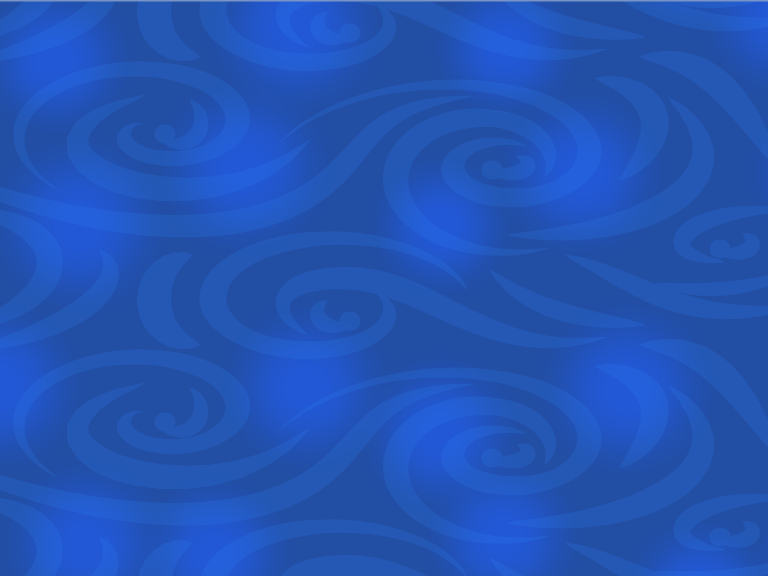
Give the GLSL for this pattern, as a Shadertoy shader.

```glsl
// Tone-on-tone blue swirls and tapered ribbons over soft, scattered glows.
const float CANVAS_HEIGHT = 57.6;  // drawing units, y pointing down
const float TILE = 28.8;           // the swirls repeat vertically
const float RIM = 0.15;            // pale line along the top edge
const int SEGMENTS = 16;
const vec3 DEEP_BLUE = vec3(0.135, 0.305, 0.645);
const vec3 GLOW_BLUE = vec3(0.135, 0.345, 0.835);
const vec3 RIBBON_LIGHT = vec3(0.16, 0.50, 0.95);
const vec3 RIM_BLUE = vec3(0.47, 0.58, 0.78);

vec3 hash32(vec2 p) {
    vec3 q = fract(p.xyx * vec3(0.1031, 0.1030, 0.0973));
    q += dot(q, q.yxz + 33.33);
    return fract((q.xxy + q.yzz) * q.zyx);
}
// Offset from a centre to the nearest vertical repeat
vec2 tileOffset(vec2 p, vec2 centre) {
    vec2 d = p - centre;
    return vec2(d.x, mod(d.y + 0.5 * TILE, TILE) - 0.5 * TILE);
}
float taper(float t) { return pow(max(4.0 * t * (1.0 - t), 0.0), 0.75); }

vec2 bezier(vec2 a, vec2 b, vec2 c, vec2 d, float t) {
    float s = 1.0 - t;
    return s * s * s * a + 3.0 * s * t * (s * b + t * c) + t * t * t * d;
}
// Signed distance to a curved stroke; span is its part of the whole taper
float stroke(vec2 p, vec2 a, vec2 b, vec2 c, vec2 d, float halfWidth, vec2 span) {
    vec2 mid = 0.25 * (a + b + c + d), from = a;
    p = mid + tileOffset(p, mid);
    float dist = 1e3;
    for (int i = 0; i < SEGMENTS; i++) {
        vec2 to = bezier(a, b, c, d, float(i + 1) / float(SEGMENTS));
        vec2 edge = to - from;
        float h = clamp(dot(p - from, edge) / dot(edge, edge), 0.0, 1.0);
        float t = mix(span.x, span.y, (float(i) + h) / float(SEGMENTS));
        dist = min(dist, length(p - from - h * edge) - halfWidth * taper(t));
        from = to;
    }
    return dist;
}
float ribbon(vec2 p, vec2 a, vec2 b, vec2 c, vec2 d, float halfWidth) {
    return stroke(p, a, b, c, d, halfWidth, vec2(0, 1));
}
// Elliptic spiral running inwards; angles in turns, flare opens the outer end
float spiral(vec2 p, vec2 centre, vec2 axes, float inner, float start,
             float turns, float flare, float halfWidth) {
    vec2 d = tileOffset(p, centre), q = d / axes;
    float r = max(length(q), 1e-4), dist = 1e3;
    float along = fract((atan(q.y, q.x) / 6.28319 - start) * sign(turns));
    float thick = halfWidth * (0.85 + 0.4 * abs(q.x) / r);
    for (int n = 0; n < 2; n++) {
        float t = (along + float(n)) / abs(turns);
        if (t < 1.0) {
            float radius = mix(inner, 1.0, pow(1.0 - t, flare));
            dist = min(dist, abs(r - radius) * length(d) / r - thick * taper(t));
        }
    }
    return dist;
}
// Round bud with a hooked tail at the heart of a swirl
float curl(vec2 p, vec2 c, vec2 s) {
    float bud = length(tileOffset(p, c) / vec2(1.1, 1.0)) - 0.95;
    return min(bud, ribbon(p, c + s * vec2(-0.5, 0.6), c + s * vec2(3.0, 2.2),
                           c + s * vec2(5.0, -1.4), c + s * vec2(2.5, -3.4), 0.8));
}
float swirls(vec2 p) {
    float d = spiral(p, vec2(15.5, 12.8), vec2(15.0, 8.1), 0.1, 0.36, 1.25, 1.0, 1.0);
    d = min(d, spiral(p, vec2(50.0, 16.6), vec2(22.5, 12.2), 0.2, 0.53, 1.32, 3.4, 1.1));
    d = min(d, spiral(p, vec2(49.5, 17.0), vec2(12.7, 8.6), 0.4, 0.18, 0.85, 1.0, 1.1));
    d = min(d, spiral(p, vec2(32.2, 30.5), vec2(14.8, 7.6), 0.4, 0.97, -1.05, 1.0, 1.1));
    d = min(d, curl(p, vec2(16.5, 13.4), vec2(1.0, 1.0)));
    d = min(d, curl(p, vec2(49.2, 17.0), vec2(1.0, 0.4)));
    d = min(d, curl(p, vec2(35.0, 32.1), vec2(-0.9, 0.6)));
    return min(d, curl(p, vec2(72.0, 24.9), vec2(0.9, 0.45)));
}
// Long sweeps, two of them joined from a pair of strokes
float sweeps(vec2 p) {
    vec2 crest = vec2(34.5, 27.8), slope = vec2(33.5, 17.5);
    float d = ribbon(p, vec2(31, 14), vec2(20, 25), vec2(-4, 15), vec2(14.5, 9.5), 1.3);
    d = min(d, stroke(p, vec2(30.8, 33.5), vec2(27, 31.5), vec2(27, 27.8), crest, 1.2, vec2(0, 0.35)));
    d = min(d, stroke(p, crest, vec2(43, 27.8), vec2(49, 36.5), vec2(60.7, 33.7), 1.2, vec2(0.35, 1)));
    d = min(d, stroke(p, vec2(-4, 18), vec2(10, 23.5), vec2(26, 25), slope, 1.2, vec2(0.1, 0.6)));
    d = min(d, stroke(p, slope, vec2(37.5, 13.5), vec2(38, 10.5), vec2(47.3, 9.6), 1.2, vec2(0.6, 1)));
    d = min(d, ribbon(p, vec2(66.8, 9.7), vec2(76, 17), vec2(66, 24), vec2(50.8, 23.5), 1.3));
    d = min(d, ribbon(p, vec2(56.5, 25.5), vec2(64, 28), vec2(68, 33), vec2(80, 30.5), 1.0));
    return min(d, ribbon(p, vec2(64, 5.7), vec2(71, 5.5), vec2(74, 10), vec2(78, 17), 1.4));
}
float crescents(vec2 p) {
    float d = ribbon(p, vec2(19.2, 25.5), vec2(14, 26.5), vec2(14, 34), vec2(20, 34.5), 1.7);
    d = min(d, ribbon(p, vec2(59.5, 7.8), vec2(67, 9), vec2(67, 14), vec2(62, 18), 1.4));
    d = min(d, ribbon(p, vec2(49, 27), vec2(53, 31), vec2(58, 32), vec2(64.5, 32.5), 0.9));
    d = min(d, ribbon(p, vec2(65.5, 28.3), vec2(70, 29.5), vec2(75, 29), vec2(80, 27), 0.7));
    d = min(d, ribbon(p, vec2(79, 21), vec2(69, 20.5), vec2(64, 25.5), vec2(72.5, 26.2), 0.9));
    d = min(d, ribbon(p, vec2(-4, 21), vec2(8, 22), vec2(8, 30), vec2(-4, 33), 1.3));
    return min(d, ribbon(p, vec2(10, 25), vec2(13.5, 28), vec2(8, 33), vec2(-3, 35), 1.1));
}
// Soft round lights, one jittered into each cell
float glows(vec2 p, float cell) {
    float dark = 1.0;
    for (int k = 0; k < 9; k++) {
        vec2 id = floor(p / cell) + vec2(k % 3 - 1, k / 3 - 1);
        vec3 rnd = hash32(id + 17.0);
        float d = length(p - (id + 0.15 + 0.7 * rnd.xy) * cell);
        dark *= smoothstep(0.15, 1.0, d / (cell * mix(0.38, 0.51, rnd.z)));
    }
    return 1.0 - dark;
}
void mainImage(out vec4 fragColor, in vec2 fragCoord) {
    float unit = CANVAS_HEIGHT / iResolution.y;
    vec2 p = vec2(fragCoord.x, iResolution.y - fragCoord.y) * unit;
    vec3 colour = mix(DEEP_BLUE, GLOW_BLUE, glows(p + vec2(3, -9), 19.2));
    float dist = min(min(swirls(p), sweeps(p)), crescents(p));
    float cover = 1.0 - smoothstep(-0.5 * unit, 0.5 * unit, dist);
    colour = mix(colour, RIBBON_LIGHT, 0.2 * cover);
    float rim = 1.0 - smoothstep(-0.5 * unit, 0.5 * unit, p.y - RIM);
    fragColor = vec4(mix(colour, RIM_BLUE, rim), 1.0);
}
```
